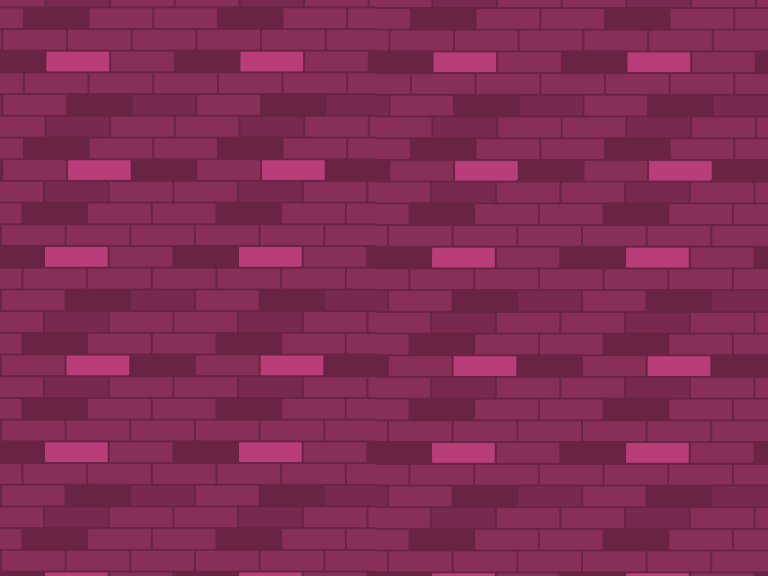
Give the GLSL for this pattern, as a WebGL 2 fragment shader.

```glsl
#version 300 es
precision highp float;
// Brick wall in running bond: each course steps back a third of a brick.
// A motif of 3 bricks by 9 courses sets the tones, and slight offsets
// along two seams break the regularity. Lengths are in courses, y runs down.

uniform vec2 u_resolution;
out vec4 outColor;

const vec3 PLAIN  = vec3(0.53, 0.18, 0.35);
const vec3 MUTED  = vec3(0.47, 0.16, 0.31);
const vec3 DARK   = vec3(0.41, 0.14, 0.27);
const vec3 BRIGHT = vec3(0.72, 0.24, 0.47);
const vec3 MORTAR = DARK;

const float COURSES = 26.54;              // courses in the canvas height
const float BRICK_LENGTH = 2.98;          // brick plus joint
const float JOINT = 0.092;                // mortar width
const float CORNER = 0.05;                // corner radius
const vec2 START = vec2(2.028, 2.336);    // corner of the first motif
const vec2 SEAM = vec2(17.33, 8.29);      // where the offsets change
const vec2 SIDE_SHIFT = vec2(-0.046, 0.032);
const float UPPER_SHIFT = 0.065;
const int CUT_COURSE = 23;                // motif skips ahead from here
const int CUT_SKIP = 3;

const int MOTIF_COLS = 3;
const int MOTIF_ROWS = 9;

// Tone of each brick: 0 plain, 1 muted, 2 dark, 3 bright
const int MOTIF[27] = int[27](
    3, 0, 2,
    0, 0, 0,
    0, 2, 1,
    1, 0, 0,
    2, 0, 0,
    0, 3, 2,
    1, 0, 0,
    2, 0, 0,
    0, 0, 0);

int wrap(int i, int n) {
    return ((i % n) + n) % n;
}

vec3 toneColor(int tone) {
    if (tone == 1) return MUTED;
    if (tone == 2) return DARK;
    if (tone == 3) return BRIGHT;
    return PLAIN;
}

float roundedBox(vec2 p, vec2 halfSize, float radius) {
    vec2 q = abs(p) - halfSize + radius;
    return length(max(q, 0.0)) + min(max(q.x, q.y), 0.0) - radius;
}

void main() {
    float unit = COURSES / u_resolution.y;    // one pixel, in courses
    vec2 p = vec2(gl_FragCoord.x, u_resolution.y - gl_FragCoord.y) * unit;

    // Seam offsets
    vec2 shift = p.x > SEAM.x ? SIDE_SHIFT : vec2(0.0);
    if (p.y < SEAM.y) shift.x += UPPER_SHIFT;
    p -= START + shift;

    // Course and its stagger
    int course = int(floor(p.y));
    if (course >= CUT_COURSE) course += CUT_SKIP;
    int row = wrap(course, MOTIF_ROWS);
    p.x += float(row % 3) * BRICK_LENGTH / 3.0;

    // Brick within the course
    int col = wrap(int(floor(p.x / BRICK_LENGTH)), MOTIF_COLS);
    vec2 cell = vec2(BRICK_LENGTH, 1.0);
    vec2 local = (fract(p / cell) - 0.5) * cell;

    // Brick face over mortar
    float d = roundedBox(local, 0.5 * (cell - JOINT), CORNER);
    float face = clamp(0.5 - d / unit, 0.0, 1.0);
    vec3 brick = toneColor(MOTIF[row * MOTIF_COLS + col]);
    outColor = vec4(mix(MORTAR, brick, face), 1.0);
}
```
